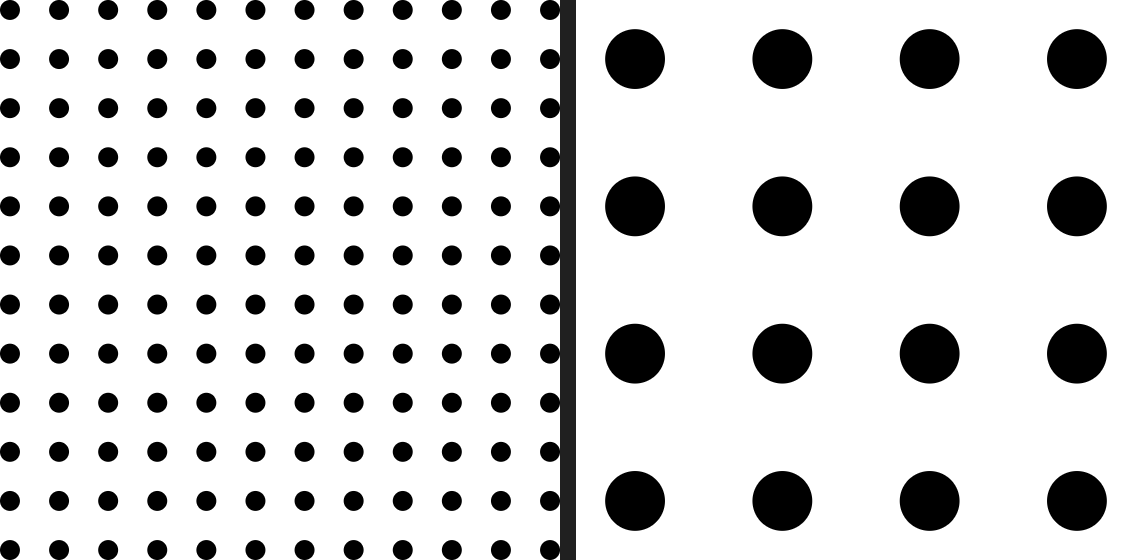
Left: the whole. Right: its middle third, enlarged.
Write a Shadertoy shader that draws this pattern.

```glsl
// Draws a 12 by 12 square grid of solid black dots on white.
// The canvas is folded into one repeating cell, and a circle distance
// function fills it; the outermost dots just touch the canvas edges.

const float DOTS_PER_SIDE = 12.0;
const float DOT_RADIUS = 0.0178;
const vec3 PAPER = vec3(1.0);
const vec3 INK = vec3(0.0);

// Offset from the nearest point of a grid that starts at the given origin
vec2 repeatCell(vec2 p, float origin, float spacing) {
    return mod(p - origin + 0.5 * spacing, spacing) - 0.5 * spacing;
}

// Signed distance to a circle
float circleDistance(vec2 p, float radius) {
    return length(p) - radius;
}

// Antialiased coverage of a shape, blended across one pixel
float coverage(float dist, float pixel) {
    return clamp(0.5 - dist / pixel, 0.0, 1.0);
}

void mainImage(out vec4 fragColor, in vec2 fragCoord) {
    // Centred square canvas, one unit wide
    float side = min(iResolution.x, iResolution.y);
    vec2 p = (fragCoord - 0.5 * iResolution.xy) / side + 0.5;

    // Spacing that leaves a margin of one radius on every side
    float spacing = (1.0 - 2.0 * DOT_RADIUS) / (DOTS_PER_SIDE - 1.0);
    vec2 cell = repeatCell(p, DOT_RADIUS, spacing);

    float dot_mask = coverage(circleDistance(cell, DOT_RADIUS), 1.0 / side);
    fragColor = vec4(mix(PAPER, INK, dot_mask), 1.0);
}
```
